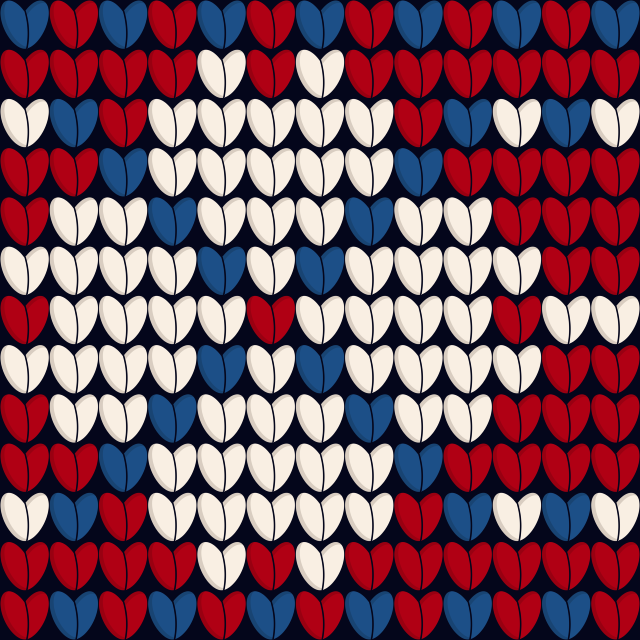
A three.js fragment shader for this pattern:

```glsl
varying vec2 vUv;

const vec3 GROUND = vec3(0.016, 0.022, 0.105);
const vec3 CREAM = vec3(0.976, 0.937, 0.89);
const vec3 RED = vec3(0.69, 0.0, 0.08);
const vec3 BLUE = vec3(0.11, 0.31, 0.53);

// Approximate signed distance to the leaning left-hand petal of a stitch
float petal(vec2 p) {
  p.x += 0.16;
  vec2 q = vec2((p.x + 0.327 * p.y) / 0.289, p.y / 0.49);
  vec2 slope = vec2(q.x / 0.289, 0.327 * q.x / 0.289 + q.y / 0.49);
  float k = length(q);
  return k * (k - 1.0) / max(length(slope), 0.001);
}

float mirroredPetal(vec2 p) {
  return petal(vec2(-p.x, p.y));
}

float cover(float d) {
  return 1.0 - smoothstep(-0.013, 0.013, d);
}

// Yarn colour of a stitch, from its offsets to the centre of the star
vec3 yarn(vec2 cell) {
  float dx = abs(cell.x - 5.0);
  float dy = abs(cell.y - 6.0);

  // Alternating border rows, opposite in phase
  if (dy == 6.0) {
    return mod(dx + step(6.0, cell.y), 2.0) == 0.0 ? BLUE : RED;
  }

  // Blue diagonals and side accents
  bool diagonal = dx == dy && dy > 0.0 && dy < 5.0;
  if (diagonal || (dy == 4.0 && dx == 6.0)) return BLUE;

  // Cream star, then the small motifs beside it
  bool star = dy < 3.0 ? dx + abs(dy - 1.0) <= 5.0 : dy < 5.0 && dx < 3.0;
  star = star && dx + dy > 0.0;
  bool tip = dy == 5.0 && dx == 1.0;
  bool side = (dy == 0.0 && dx > 5.0) || (dy == 4.0 && (dx == 5.0 || dx == 7.0));
  return star || tip || side ? CREAM : RED;
}

void main() {
  vec2 grid = vUv * 13.0;
  vec2 cell = min(floor(grid), 12.0);
  vec2 p = grid - cell - 0.5;

  // Both petals are cut along a curved seam
  float seam = p.x - 0.06 + 0.32 * (p.y + 0.18) * (p.y + 0.18);
  float left = cover(max(petal(p), seam));
  float right = cover(max(mirroredPetal(p), 0.032 - seam));

  // Offset copies leave a shaded crescent on each petal
  float leftLight = cover(petal(p - vec2(0.08, 0.035)));
  float rightLight = cover(mirroredPetal(p - vec2(0.06, -0.05)));

  vec3 color = yarn(cell);
  vec3 shade = color * vec3(0.87, 0.86, 0.85);
  vec3 result = mix(GROUND, mix(shade, color, rightLight), right);
  result = mix(result, mix(shade, color, leftLight), left);
  gl_FragColor = vec4(result, 1.0);
}
```
